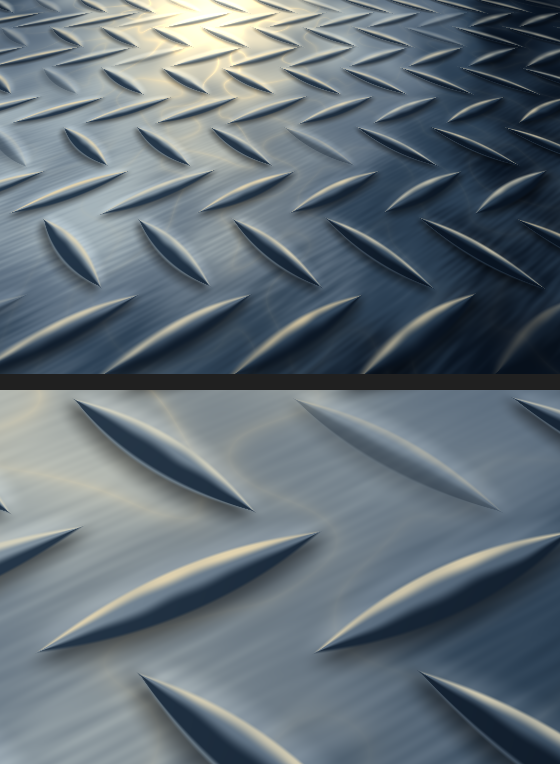
Top, the full canvas; bottom, a detail of the centre.
This texture is drawn by a WebGL 1 fragment shader. Its source:

```glsl
precision highp float;
// Steel tread plate in perspective: rows of raised lens-shaped lugs that lean
// alternately right and left. The screen is projected onto the plate, nearby lugs
// are drawn with a lit rim and a dark flank, and a warm glow falls from the top.

uniform vec2 u_resolution;

const vec3 NAVY = vec3(0.03, 0.07, 0.12);
const vec3 SLATE = vec3(0.17, 0.25, 0.33);
const vec3 STEEL = vec3(0.37, 0.44, 0.51);
const vec3 SILVER = vec3(0.64, 0.70, 0.73);
const vec3 CREAM = vec3(0.96, 0.87, 0.68);
const float HORIZON = 1.5137;    // in canvas heights
const float LUG_WIDTH = 0.088;   // half width, in column spacings
const float FORESHORTEN = 0.6;   // row spacing against column spacing

float hash(vec2 p) {
  return fract(sin(dot(p, vec2(127.1, 311.7))) * 43758.5);
}

vec2 gradient(vec2 cell) {
  float a = 6.2832 * hash(cell);
  return vec2(cos(a), sin(a));
}

float gradientNoise(vec2 p) {
  vec2 i = floor(p), f = fract(p);
  vec2 w = f * f * f * (f * (f * 6.0 - 15.0) + 10.0);
  vec2 e = vec2(0.0, 1.0);
  float low = mix(dot(gradient(i), f), dot(gradient(i + e.yx), f - e.yx), w.x);
  float high = mix(dot(gradient(i + e), f - e), dot(gradient(i + e.yy), f - e.yy), w.x);
  return mix(low, high, w.y);
}

// Brightness 0..1 to a cool metal tone
vec3 metal(float level) {
  vec3 c = mix(NAVY, SLATE, smoothstep(0.0, 0.33, level));
  c = mix(c, STEEL, smoothstep(0.3, 0.62, level));
  return mix(c, SILVER, smoothstep(0.58, 0.95, level));
}

// Broad light over the canvas: bright left and top, dark right and bottom
float daylight(vec2 q) {
  float level = 0.82 * (1.0 - 0.83 * smoothstep(0.2, 0.95, q.x));
  level *= mix(0.4, 1.0, smoothstep(0.0, 0.36, q.y));
  vec2 d = (q - vec2(0.66, 0.92)) * vec2(5.0, 3.2);
  level += 0.38 * exp(-dot(d, d));
  level *= 1.0 - 0.6 * smoothstep(0.82, 0.88, q.x) * smoothstep(0.6, 0.85, q.y);
  return level * (1.0 - 0.4 * smoothstep(0.2, 0.0, q.x) * smoothstep(0.65, 1.0, q.y));
}

// Warm glow at the top with a fading column below it
float warmth(vec2 q) {
  vec2 d = (q - vec2(0.37, 0.98)) * vec2(6.0, 5.0);
  float column = exp(-pow((q.x - 0.39) * 6.5, 2.0));
  return exp(-dot(d, d)) + 0.32 * column * smoothstep(-0.1, 0.8, q.y);
}

// Sideways drift of each row, separate for right and left leaning rows
float rowOffset(float row, float falling) {
  float rising = 0.83 - 0.035 * (row - 4.3) * (row - 4.3);
  return mix(rising, 0.55 - 0.068 * (row - 4.0) * (row - 4.0), falling);
}

// Blend one lug and its cast shadow over the plate colour
vec3 addLug(vec3 base, vec2 p, vec2 axis, float falling, float soft, float level, float seed) {
  float len = length(axis);
  vec2 dir = axis / len;
  float along = dot(p, dir) / len;
  float across = dir.x * p.y - dir.y * p.x;
  float width = LUG_WIDTH * (1.0 - along * along);
  float edge = abs(across) - width;
  float m = clamp(across / max(width, 0.004), -1.0, 1.0);
  float blur = soft / LUG_WIDTH;
  float worn = 1.0 - 0.65 * step(0.88, seed);

  float within = 1.0 - smoothstep(0.85, 1.15, abs(along));
  float below = smoothstep(0.02, -0.05, across) * within;
  float above = smoothstep(-0.02, 0.05, across) * within;
  base *= 1.0 - 0.5 * worn * below * smoothstep(0.12, -0.02, edge);
  base += 0.09 * above * smoothstep(0.1, 0.0, edge) * (0.3 + level);

  float wave = 0.22 * gradientNoise(vec2(along * 2.5, seed * 57.0));
  float flank = mix(-0.18, 0.18, falling) + wave;
  float lit = smoothstep(flank - 0.2 - blur, flank + 0.25 + blur, m);
  vec3 face = mix(metal(level * 0.28), metal(level * 0.8 + 0.14), lit);
  float rim = smoothstep(0.4 - blur, 0.82, m + 0.5 * wave - 0.1 * falling);
  vec3 shine = mix(CREAM, SILVER * 1.15, 0.55 * fract(seed * 7.3));
  face = mix(face, shine, rim * (0.6 + 0.3 * level + wave));
  face = mix(face, metal(level + 0.25), 0.55 * falling * smoothstep(-0.75, -0.95, m));
  return mix(base, face, worn * smoothstep(soft, -soft, edge));
}

void main() {
  vec2 q = gl_FragCoord.xy / u_resolution;
  float aspect = u_resolution.x / u_resolution.y;
  float depth = HORIZON - q.y;
  float spacing = 0.23 * depth;
  vec2 plate = vec2((q.x - 0.5) * aspect / spacing, 7.6 / depth - 5.42);

  // Plate surface: daylight, brushing, smudges and wavy warm reflections
  float level = daylight(q);
  float glow = warmth(q);
  vec2 brushed = vec2(plate.x + plate.y * 0.5, plate.y * 0.6 - plate.x * 0.5);
  float grain = gradientNoise(brushed * vec2(2.0, 24.0)) * smoothstep(0.6, 1.2, depth);
  float smudge = gradientNoise(plate * vec2(1.3, 0.9));
  vec3 color = metal(level + 0.1 * grain + 0.2 * smudge);
  float bend = gradientNoise(plate * 1.1 + 9.0);
  float ridge = 1.0 - abs(gradientNoise(vec2(plate.x * 1.6 + bend, plate.y * 0.8)));
  float streak = pow(ridge, 12.0) * (0.08 + glow);
  color = mix(color, CREAM, clamp(glow * (0.62 + 0.5 * smudge) + 0.5 * streak, 0.0, 0.95));

  // Lugs, blurred in front of and behind the plane of focus
  float defocus = 0.03 * smoothstep(0.2, 0.0, q.y) + 0.06 * smoothstep(0.7, 1.0, q.y);
  float soft = 1.0 / (u_resolution.y * spacing) + 0.004 + defocus;
  for (int j = 1; j >= -1; j--) {
    float row = floor(plate.y + 0.5) + float(j);
    float falling = mod(row, 2.0);
    float offset = rowOffset(row, falling);
    for (int i = -1; i <= 1; i++) {
      float column = floor(plate.x - offset + 0.5) + float(i);
      float seed = hash(vec2(column, row) + 3.7);
      vec2 p = (plate - vec2(column + offset, row)) * vec2(1.0, FORESHORTEN);
      vec2 axis = mix(vec2(0.53, 0.24), vec2(0.43, -0.29), falling);
      axis *= 0.94 + 0.12 * fract(seed * 13.7);
      color = addLug(color, p, axis, falling, soft, level, seed);
    }
  }

  // Haze of the glow over everything
  color += CREAM * 0.22 * glow * glow;
  gl_FragColor = vec4(min(color, 1.0), 1.0);
}
```
